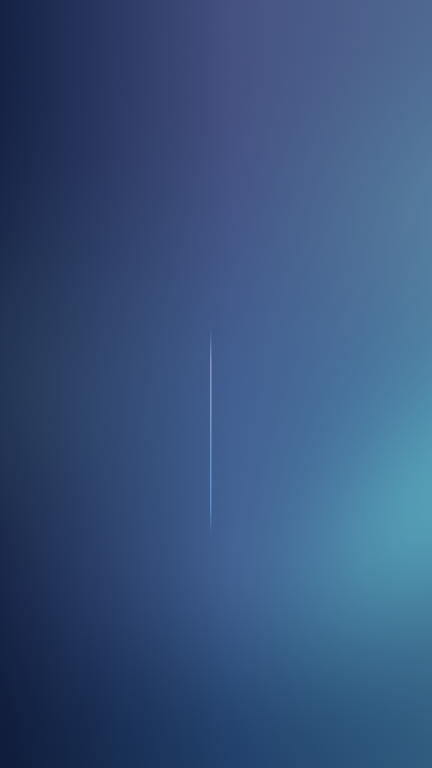
A Shadertoy shader for this background:

```glsl
// Bell-shaped falloff
float bell(float x) { return exp(-x * x); }

// Colour along the left edge, lighter around mid height
vec3 leftColor(float y) {
    return mix(vec3(0.06, 0.11, 0.23), vec3(0.08, 0.13, 0.27), smoothstep(0.0, 0.25, y))
         + vec3(0.06, 0.08, 0.06) * bell((y - 0.5) / 0.22);
}

// Colour down the centre: violet, blue, navy
vec3 centreColor(float y) {
    vec3 c = mix(vec3(0.26, 0.38, 0.58), vec3(0.27, 0.32, 0.51), smoothstep(0.4, 0.9, y));
    return mix(vec3(0.13, 0.25, 0.42), c, smoothstep(0.0, 0.3, y));
}

// Colour along the right edge: slate above, steel blue below
vec3 rightColor(float y) {
    vec3 c = mix(vec3(0.29, 0.48, 0.63), vec3(0.33, 0.49, 0.62), smoothstep(0.45, 0.72, y));
    c = mix(c, vec3(0.31, 0.41, 0.57), smoothstep(0.7, 1.0, y));
    return mix(vec3(0.19, 0.36, 0.50), c, smoothstep(0.0, 0.35, y));
}

float hash(vec2 p) {
    return fract(sin(dot(p, vec2(12.99, 78.23))) * 43758.5);
}

void mainImage(out vec4 fragColor, in vec2 fragCoord) {
    vec2 uv = fragCoord / iResolution.xy;

    // Three-column gradient
    vec3 col = mix(leftColor(uv.y), centreColor(uv.y), clamp(uv.x / 0.54, 0.0, 1.0));
    col = mix(col, rightColor(uv.y), clamp((uv.x - 0.54) / 0.46, 0.0, 1.0));

    // Tilted teal glow at the right
    vec2 d = (uv - vec2(0.99, 0.345)) * vec2(1.0, 1.778);
    vec2 axis = vec2(0.64, 0.768);
    float along = dot(d, axis) / 0.40;
    float across = dot(d, vec2(-axis.y, axis.x)) / 0.21;
    col += vec3(0.04, 0.14, 0.08) * exp(-along * along - across * across);

    // Thin vertical streak, fading at both ends
    float pixel = 1.0 / iResolution.x;
    float dist = abs(uv.x - 0.488);
    float streak = clamp((0.0013 - dist) / pixel + 0.5, 0.0, 1.0);
    float fade = smoothstep(0.298, 0.35, uv.y) * smoothstep(0.58, 0.52, uv.y);
    vec3 streakColor = mix(vec3(0.42, 0.68, 0.90), vec3(0.66, 0.74, 0.92),
                           smoothstep(0.35, 0.5, uv.y));
    col = mix(col, streakColor, 0.85 * streak * fade);

    // Dither against banding
    col += (hash(fragCoord) - 0.5) / 255.0;
    fragColor = vec4(col, 1.0);
}
```
